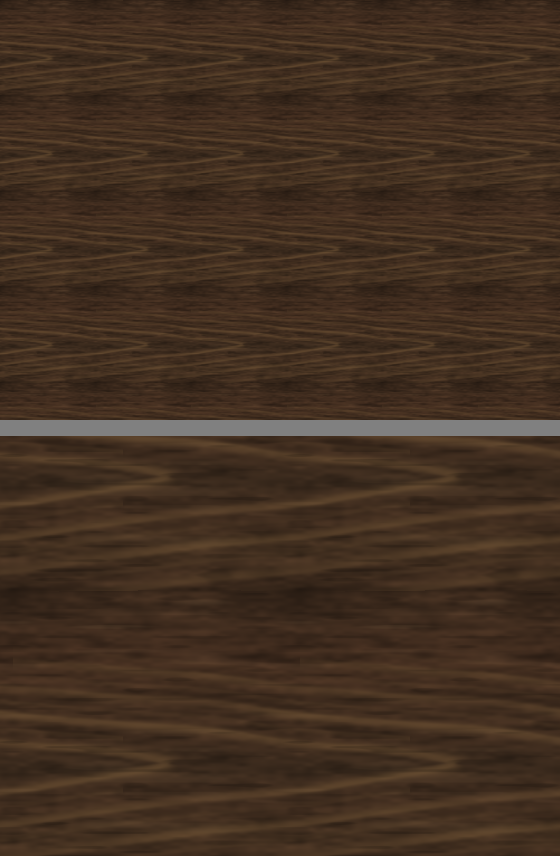
Top, the full canvas; bottom, a detail of the centre.
Write a Shadertoy shader that draws this texture.

```glsl
float hash(vec2 p) {
    return fract(sin(dot(p, vec2(127.1, 311.7))) * 43758.5453);
}

// Value noise over the unit tile, wrapping after the given number of cells
float tileNoise(vec2 uv, vec2 cells) {
    vec2 p = uv * cells;
    vec2 i = floor(p), f = fract(p);
    f = f * f * (3.0 - 2.0 * f);
    vec2 a = mod(i, cells), b = mod(i + 1.0, cells);
    return mix(mix(hash(a), hash(vec2(b.x, a.y)), f.x),
               mix(hash(vec2(a.x, b.y)), hash(b), f.x), f.y);
}

// Soft horizontal band centred on a height within the tile
float band(float v, float centre, float width) {
    float d = (fract(v - centre + 0.5) - 0.5) / width;
    return exp(-d * d);
}

// Signed distance to a blunt growth ring; positive is outside
float ringDistance(float behind, float dy, float noseRadius) {
    float spread = dy < 0.0 ? 0.0085 : 0.0125;
    float f = dy * dy - spread * behind * behind - noseRadius * behind;
    vec2 slope = vec2(2.0 * spread * behind + noseRadius, 2.0 * dy);
    return f / (length(slope) + 0.0005);
}

// A ring line with a crisp outer edge and a soft inner one
float ringLine(float d, float width) {
    float t = d / (d > 0.0 ? width : width * 2.2);
    return exp(-t * t);
}

void mainImage(out vec4 fragColor, in vec2 fragCoord) {
    // Square tiles counted from the upper left corner
    vec2 p = fragCoord / iResolution.y;
    vec2 uv = vec2(p.x, 1.0 - p.y) / 0.2275;

    // Gentle waviness of the fibres
    vec2 bent = uv;
    bent.y += 0.020 * (tileNoise(uv, vec2(3.0, 5.0)) - 0.5);
    float v = fract(bent.y);

    // Fibres from broad to fine
    float broad = tileNoise(bent, vec2(2.0, 18.0)) - 0.5;
    float streak = tileNoise(bent, vec2(2.0, 38.0)) - 0.5;
    float fine = tileNoise(uv, vec2(9.0, 56.0)) - 0.5;
    float speck = tileNoise(uv, vec2(30.0, 80.0)) - 0.5;
    float straight = band(v, 0.06, 0.17);

    // Nested rings whose arms run on through the tiles to the left
    float rings = 0.0;
    for (int k = 0; k < 4; k++) {
        float behind = 0.534 + float(k) - fract(uv.x);
        float dy = v - 0.611;
        float fade = smoothstep(-0.12, 0.0, behind) * exp(-0.20 * max(behind, 0.0));
        float nose = 1.0 + 0.5 * exp(-8.0 * abs(behind));
        float outer = ringLine(ringDistance(behind, dy, 0.0085), 0.010 * nose);
        float faint = ringLine(ringDistance(behind + 0.45, dy, 0.0085), 0.006);
        rings += fade * (outer + 0.30 * faint * step(0.15, behind));
    }
    rings *= 0.55 + 0.9 * tileNoise(bent, vec2(3.0, 12.0));

    // Brown ground with faint reddish, olive and dark zones
    vec3 colour = vec3(0.243, 0.169, 0.116);
    colour += vec3(0.004, -0.002, -0.001) * band(v, 0.25, 0.12);
    colour += vec3(0.010, 0.011, 0.005) * band(v, 0.86, 0.07);
    colour -= vec3(0.016, 0.006, 0.004) * band(v, 0.62, 0.07);
    colour *= 1.0 + 0.08 * broad + (0.20 + 0.18 * straight) * streak
            + 0.27 * fine + 0.16 * speck;

    // Pale ring lines, thin light threads and dark pores
    colour = mix(colour, vec3(0.43, 0.32, 0.20), min(0.60 * rings, 0.72));
    float threads = smoothstep(0.70, 0.95, tileNoise(bent, vec2(3.0, 46.0)));
    colour += vec3(0.050, 0.042, 0.030) * threads * (0.5 + 0.6 * straight);
    float pores = smoothstep(0.68, 0.92, tileNoise(uv, vec2(7.0, 60.0)));
    colour *= 1.0 - 0.16 * pores;

    fragColor = vec4(colour, 1.0);
}
```
